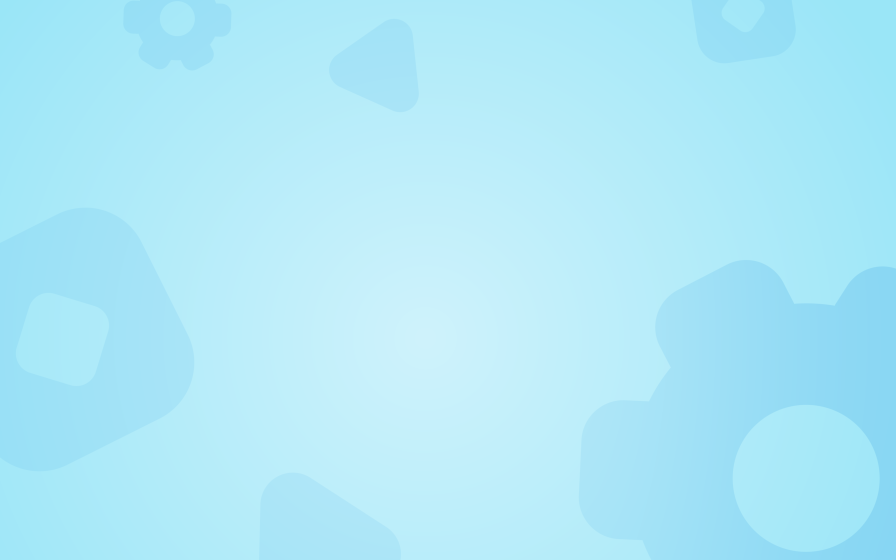
A Shadertoy shader for this background:

```glsl
// Pale blue radial glow with translucent gears, rounded nuts and soft triangles.

const vec3 GLOW_CENTER = vec3(0.81, 0.95, 0.985);
const vec3 GLOW_EDGE   = vec3(0.605, 0.90, 0.97);
const vec3 SHAPE_TINT  = vec3(0.38, 0.73, 0.92);

vec2 rotate(vec2 p, float angle) {
    float c = cos(angle), s = sin(angle);
    return vec2(c * p.x + s * p.y, c * p.y - s * p.x);
}

float roundedBox(vec2 p, vec2 halfSize, float radius) {
    vec2 q = abs(p) - halfSize + radius;
    return length(max(q, 0.0)) + min(max(q.x, q.y), 0.0) - radius;
}

// Six-toothed gear with a round hole; size is the body radius.
float gear(vec2 p, float size, float angle) {
    p = rotate(p / size, angle);
    float sector = radians(60.0);
    float toothAngle = sector * floor(atan(p.y, p.x) / sector + 0.5);
    vec2 q = rotate(p, toothAngle);
    float tooth = roundedBox(q - vec2(0.9465, 0.0), vec2(0.3465, 0.397), 0.24);
    float body = min(length(p) - 1.0, tooth);
    return size * max(body, 0.42 - length(p));
}

// Rounded square with a smaller, turned square hole; size is half the side.
float nut(vec2 p, float size, float angle) {
    p = rotate(p / size, angle);
    float body = roundedBox(p, vec2(1.0), 0.55);
    float hole = roundedBox(rotate(p, radians(-43.6)), vec2(0.362), 0.178);
    return size * max(body, -hole);
}

// Squared distance to an edge, and the signed side of that edge.
vec2 edgeDistance(vec2 p, vec2 a, vec2 b, float winding) {
    vec2 e = b - a, v = p - a;
    vec2 d = v - e * clamp(dot(v, e) / dot(e, e), 0.0, 1.0);
    return vec2(dot(d, d), winding * (v.x * e.y - v.y * e.x));
}

float roundedTriangle(vec2 p, vec2 a, vec2 b, vec2 c, float radius) {
    float winding = sign((b.x - a.x) * (a.y - c.y) - (b.y - a.y) * (a.x - c.x));
    vec2 d = min(min(edgeDistance(p, a, b, winding),
                     edgeDistance(p, b, c, winding)),
                 edgeDistance(p, c, a, winding));
    return -sqrt(d.x) * sign(d.y) - radius;
}

vec3 tint(vec3 color, float dist, float opacity, float pixel) {
    float coverage = 1.0 - smoothstep(-0.7 * pixel, 0.7 * pixel, dist);
    return mix(color, SHAPE_TINT, coverage * opacity);
}

void mainImage(out vec4 fragColor, in vec2 fragCoord) {
    float pixel = 1.0 / iResolution.y;
    vec2 p = fragCoord * pixel;

    // Background glow
    float glow = length(p - vec2(0.76, 0.396)) / 0.95;
    vec3 color = mix(GLOW_CENTER, GLOW_EDGE, min(glow, 1.0));

    // Gears, the large one deepening to the right
    float deepening = mix(0.16, 0.36, smoothstep(1.03, 1.6, p.x));
    color = tint(color, gear(p - vec2(1.4396, 0.1458), 0.3125, radians(-2.7)), deepening, pixel);
    color = tint(color, gear(p - vec2(0.3167, 0.9667), 0.0744, radians(-2.0)), 0.19, pixel);

    // Nuts
    color = tint(color, nut(p - vec2(0.1115, 0.3938), 0.204, radians(26.6)), 0.17, pixel);
    color = tint(color, nut(p - vec2(1.327, 0.981), 0.0885, radians(8.6)), 0.19, pixel);

    // Triangles
    float upper = roundedTriangle(p, vec2(0.621, 0.875), vec2(0.704, 0.933),
                                  vec2(0.7146, 0.833), 0.0333);
    float lower = roundedTriangle(p, vec2(0.523, 0.098), vec2(0.658, 0.0104),
                                  vec2(0.519, -0.073), 0.058);
    color = tint(color, upper, 0.17, pixel);
    color = tint(color, lower, 0.15, pixel);

    fragColor = vec4(color, 1.0);
}
```
